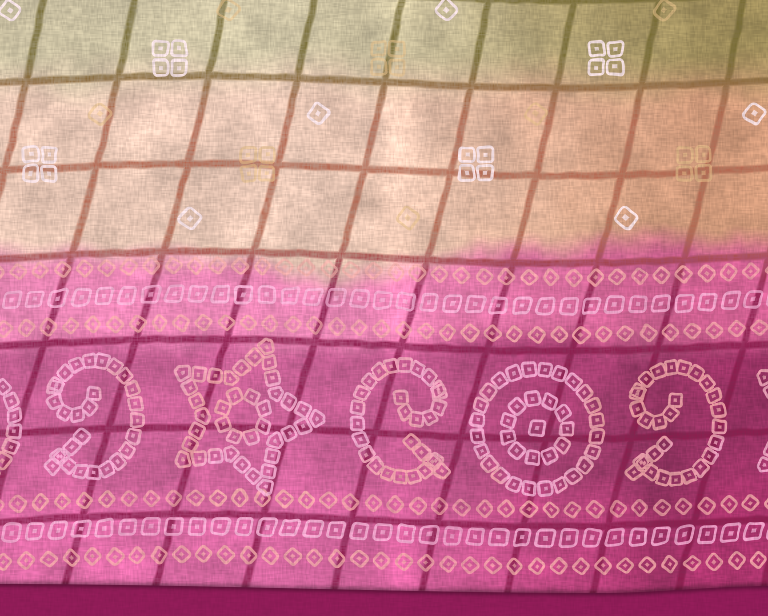
Write a Shadertoy shader that draws this texture.

```glsl
// Dip-dyed checked cloth with rows, rings and curls of tie-dyed beads.
const float TAU = 6.28318;
const float HEIGHT = 6.16;   // cloth units over the canvas height
const float CHECK = 0.877;   // spacing of the woven check
const float SLANT = 0.255;   // lean of the warp lines
const float BEAD = 0.062;    // half size of a bead
const float STROKE = 0.014;  // half width of a bead outline
const float REPEAT = 5.82;   // period of the large motifs
const vec3 WHITE = vec3(0.97, 0.89, 0.91);
const vec3 SAND = vec3(0.90, 0.75, 0.54);
const vec3 PEACH = vec3(0.95, 0.68, 0.66);
const vec3 PINK = vec3(0.98, 0.73, 0.86);
const vec3 HEM = vec3(0.56, 0.11, 0.34);

float hash(vec2 p) {
    p = fract(p * vec2(0.1031, 0.1137));
    p += dot(p, p.yx + 33.33);
    return fract((p.x + p.y) * p.x * 17.0);
}

float noise(vec2 p) {
    vec2 i = floor(p), f = fract(p);
    f = f * f * (3.0 - 2.0 * f);
    return mix(mix(hash(i), hash(i + vec2(1, 0)), f.x),
               mix(hash(i + vec2(0, 1)), hash(i + vec2(1, 1)), f.x), f.y);
}

float fbm(vec2 p) {
    float sum = 0.0, amp = 0.5;
    for (int i = 0; i < 4; i++) { sum += amp * noise(p); p = p * 2.03 + 7.1; amp *= 0.5; }
    return sum;
}

float cover(float d) {
    float w = 0.6 * HEIGHT / iResolution.y;
    return 1.0 - smoothstep(-w, w, d);
}

float bump(float x) { return exp(-x * x); }

vec2 turn(vec2 p, float a) { return mat2(cos(a), -sin(a), sin(a), cos(a)) * p; }

// Rounded square outline with a dot inside
float bead(vec2 p, float size) {
    vec2 a = abs(p) - 0.6 * size;
    float d = length(max(a, 0.0)) + min(max(a.x, a.y), 0.0) - 0.4 * size;
    return max(cover(abs(d) - STROKE), 0.85 * cover(d + 0.72 * size));
}

// Beads along an elliptic arc
float arcBeads(vec2 p, vec2 radii, float mid, float span, float count) {
    vec2 e = p / radii;
    float rel = mod(atan(e.y, e.x) - mid + 0.5 * TAU, TAU) - 0.5 * TAU;
    float gap = 2.0 * span / (count - 1.0);
    float a = mid - span + gap * clamp(round((rel + span) / gap), 0.0, count - 1.0);
    vec2 dir = vec2(cos(a), sin(a));
    return bead(turn(p - dir * radii, atan(dir.x * radii.y, -dir.y * radii.x)), BEAD);
}

float ringBeads(vec2 p, float r, float count) {
    return arcBeads(p, vec2(r), 0.0, 0.5 * TAU * (count - 1.0) / count, count);
}

float lineBeads(vec2 p, vec2 a, vec2 b, float count) {
    vec2 d = (b - a) / (count - 1.0);
    float k = clamp(round(dot(p - a, d) / dot(d, d)), 0.0, count - 1.0);
    return bead(turn(p - a - d * k, atan(d.y, d.x)), BEAD);
}

float target(vec2 p) {
    return max(bead(p, 0.07), max(ringBeads(p, 0.6, 24.0), ringBeads(p, 0.3, 11.0)));
}

float star(vec2 p) {
    float sector = TAU / 5.0;
    float a = abs(mod(atan(p.y, p.x) + 0.5 * sector, sector) - 0.5 * sector);
    vec2 q = length(p) * vec2(cos(a), sin(a));
    return max(lineBeads(q, vec2(0.74, 0.0), vec2(0.32, 0.235), 4.0), ringBeads(p, 0.22, 8.0));
}

float curl(vec2 p) {
    float m = arcBeads(p, vec2(0.45, 0.56), -0.05, 2.45, 18.0);
    m = max(m, arcBeads(p + vec2(0.18, 0.24), vec2(0.20, 0.22), 1.75, 1.7, 6.0));
    return max(m, lineBeads(p, vec2(-0.10, 0.20), vec2(-0.40, 0.48), 4.0));
}

// Row of spots in alternating dyes
void spots(inout vec3 col, vec2 p, vec2 start, float odd, bool cluster) {
    p -= start;
    float k = round(p.x / 2.18);
    p.x -= k * 2.18;
    float m = cluster ? bead(abs(p) - 0.092, 0.072) : bead(turn(p, 0.65), 0.085);
    float pale = mod(k + odd, 2.0);
    col = mix(col, mix(WHITE, SAND, pale), m * mix(0.9, 0.55, pale));
}

// Dip-dyed ground, olive at the top down to rose
vec3 ground(vec2 p, float cloud) {
    float side = smoothstep(2.8, 7.4, p.x + 1.2 * cloud - 0.6);
    float y = p.y + 0.5 * cloud - 0.25;
    float bleed = y - 2.56 - 0.2 * bump(p.x - 3.3) + 0.15 * side;
    vec3 col = mix(vec3(0.80, 0.76, 0.64), vec3(0.63, 0.56, 0.36), side);
    col = mix(col, mix(vec3(0.91, 0.78, 0.71), vec3(0.80, 0.59, 0.47), side), smoothstep(0.45, 1.1, y));
    col = mix(col, mix(vec3(0.92, 0.53, 0.71), vec3(0.82, 0.38, 0.57), side), smoothstep(-0.2, 0.2, bleed));
    col = mix(col, mix(vec3(0.78, 0.38, 0.58), vec3(0.60, 0.20, 0.39), side), smoothstep(3.25, 3.6, y));
    return mix(col, mix(vec3(0.86, 0.42, 0.64), vec3(0.68, 0.21, 0.43), side), smoothstep(4.6, 5.2, y));
}

void mainImage(out vec4 fragColor, in vec2 fragCoord) {
    vec2 p = vec2(fragCoord.x, iResolution.y - fragCoord.y) * HEIGHT / iResolution.y;
    float cloud = fbm(p * vec2(1.3, 1.0));
    float weave = noise(p * vec2(14, 75)) + noise(p * vec2(75, 18)) - 1.0;
    vec3 col = ground(p, cloud) * (0.87 + 0.28 * fbm(p * 3.0 + 9.0));
    col *= 1.0 + 0.07 * bump(5.0 * p.x - 20.0) - 0.12 * bump(3.0 * p.x - 19.8) * smoothstep(2.5, 4.0, p.y);
    // Woven check, bent by the drape
    float drape = -0.06 * cos((p.x - 2.0) * TAU / 7.2);
    float warp = p.x + SLANT * p.y - 0.06 * sin(p.y * 0.9) - 0.09 * sin(p.x * 0.425);
    vec2 grid = vec2(warp - 0.42, p.y - drape - 0.82) + 0.02 * noise(p * 7.0) - 0.01;
    vec2 thread = 1.0 - smoothstep(0.018, 0.052, abs(grid - CHECK * round(grid / CHECK)));
    vec3 dark = mix(vec3(0.42, 0.38, 0.18), vec3(0.64, 0.36, 0.28), smoothstep(0.5, 1.3, p.y));
    dark = mix(dark, vec3(0.50, 0.10, 0.27), smoothstep(2.3, 3.0, p.y));
    col = mix(col, dark, max(thread.x, thread.y) * (0.66 + 0.35 * weave));
    // Scattered spots
    vec2 hand = p + 0.025 * vec2(noise(p * 9.0), noise(p * 9.0 + 40.0)) - 0.0125;
    for (int i = 0; i < 3; i++) {
        float k = float(i);
        spots(col, hand, vec2(0.1 + 0.9 * k, 0.10 + 1.04 * k), mod(k, 2.0), false);
        if (i < 2) spots(col, hand, vec2(1.70 - 1.3 * k, 0.58 + 1.06 * k), 0.0, true);
    }
    // Two borders: squares between rows of diamonds
    hand.y -= drape;
    for (int i = 0; i < 6; i++) {
        float row = float(i % 3) - 1.0;
        bool square = i % 3 == 1;
        float gap = square ? 0.232 : 0.222;
        vec2 q = vec2(mod(hand.x + 0.07 * row, gap) - 0.5 * gap, hand.y - (i < 3 ? 3.0 : 5.32) - 0.285 * row);
        float m = square ? bead(q + vec2(0.2 * q.y, 0.0), 0.078) : bead(turn(q, 0.72), 0.060);
        col = mix(col, square ? PINK : PEACH, m * (0.48 + 0.5 * cloud));
    }
    // Large motifs
    vec2 c = vec2(mod(hand.x + 1.15, REPEAT) - 1.15, hand.y - 4.2);
    float motif = max(target(c + vec2(0.45, -0.03)), curl(c - vec2(0.92, 0.0)));
    motif = max(motif, max(star(c - vec2(2.43, 0.02)), curl(vec2(4.02 - c.x, c.y))));
    col = mix(col, mix(PEACH, PINK, smoothstep(0.3, 0.6, cloud)), motif * 0.78);
    // Weave grain, plain hem and seam
    float seam = p.y - 5.84 - 0.09 * smoothstep(0.0, 6.0, p.x) + 0.07 * smoothstep(6.0, 7.7, p.x);
    col = mix(col * (1.0 + 0.11 * weave), HEM * (1.0 + 0.05 * weave), cover(-seam));
    fragColor = vec4(clamp(col * (1.0 - 0.3 * bump(seam / 0.035)), 0.0, 1.0), 1.0);
}
```
